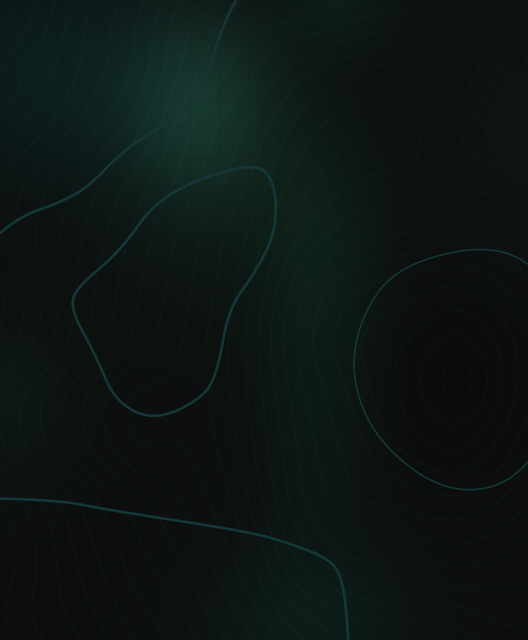
A Shadertoy shader for this background:

```glsl
// Dark topographic backdrop: soft teal and green glows over near-black,
// a faint grid and thin noise contours, then bold flowing outlines.
// Outlines are quadratic B-splines; positions are percent of canvas height.

const int KNOTS = 9;
const int STEPS = 9;
const vec3 BASE = vec3(0.046, 0.056, 0.054);
const vec3 LINE = vec3(0.080, 0.225, 0.230);
const vec3 CONTOUR = vec3(0.008, 0.020, 0.017);

float hash(vec2 cell) {
    vec3 q = fract(vec3(cell.xyx) * 0.1031);
    q += dot(q, q.yzx + 33.33);
    return fract((q.x + q.y) * q.z);
}

float noise(vec2 p) {
    vec2 i = floor(p), f = fract(p);
    f = f * f * f * (f * (f * 6.0 - 15.0) + 10.0);
    vec2 e = vec2(0.0, 1.0);
    return mix(mix(hash(i), hash(i + e.yx), f.x),
               mix(hash(i + e.xy), hash(i + e.yy), f.x), f.y);
}

// Elliptical falloff, 1 at the centre
float glow(vec2 p, vec2 centre, vec2 radius) {
    vec2 q = (p - centre) / radius;
    return exp(-dot(q, q));
}

float segmentDistance(vec2 p, vec2 a, vec2 b) {
    vec2 ab = b - a;
    float t = clamp(dot(p - a, ab) / max(dot(ab, ab), 1e-5), 0.0, 1.0);
    return length(p - a - ab * t);
}

// Distance to a smooth curve steered by its control knots
float splineDistance(vec2 p, vec2 knots[KNOTS]) {
    float d = 1e3;
    for (int i = 1; i < KNOTS - 1; i++) {
        vec2 start = 0.5 * (knots[i - 1] + knots[i]);
        vec2 end = 0.5 * (knots[i] + knots[i + 1]);
        vec2 previous = start;
        for (int s = 1; s <= STEPS; s++) {
            float t = float(s) / float(STEPS);
            vec2 next = mix(mix(start, knots[i], t), mix(knots[i], end, t), t);
            d = min(d, segmentDistance(p, previous, next));
            previous = next;
        }
    }
    return d;
}

float stroke(float d, float width, float pixel) {
    return clamp((0.5 * width - d) / pixel + 0.5, 0.0, 1.0);
}

vec3 background(vec2 p) {
    vec3 c = BASE;
    c += vec3(0.040, 0.118, 0.096) * glow(p, vec2(31, 84), vec2(12, 15));
    c += vec3(0.005, 0.040, 0.030) * glow(p, vec2(32, 75), vec2(17, 23));
    c += vec3(0.000, 0.058, 0.062) * glow(p, vec2(7, 89), vec2(18, 17));
    c += vec3(0.005, 0.050, 0.026) * glow(p, vec2(50, 63), vec2(10, 18));
    c += vec3(0.005, 0.052, 0.024) * glow(p, vec2(53, 101), vec2(9, 9));
    c += vec3(0.000, 0.036, 0.028) * glow(p, vec2(49, 36), vec2(9, 22));
    c += vec3(0.003, 0.055, 0.042) * glow(p, vec2(48, 2), vec2(15, 13));
    c += vec3(0.004, 0.034, 0.022) * glow(p, vec2(0, 38), vec2(11, 12));
    c += vec3(0.000, 0.020, 0.016) * glow(p, vec2(82, 80), vec2(14, 22));
    c -= vec3(0.003, 0.013, 0.011) * glow(p, vec2(72, 41), vec2(13, 14));
    return c;
}

// Square mesh of thin lines
float grid(vec2 p, float pitch, float pixel) {
    vec2 d = abs(fract((p - vec2(29.7, 84.6)) / pitch + 0.5) - 0.5) * pitch;
    return stroke(min(d.x, d.y), 0.2, pixel);
}

// Level lines of rings around a basin, bent by noise
float contours(vec2 p, float pixel) {
    float rings = length((p - vec2(72, 41)) * vec2(1.0, 0.85)) / 3.4;
    float h = rings + 3.5 * noise(p / 17.0 + 3.0);
    float d = abs(fract(h) - 0.5) * pixel / max(fwidth(h), 1e-4);
    return stroke(d, 0.18, pixel);
}

void mainImage(out vec4 fragColor, in vec2 fragCoord) {
    float pixel = 100.0 / iResolution.y;
    vec2 p = fragCoord * pixel;
    vec3 color = background(p);

    // Faint texture
    float lit = glow(p, vec2(31, 84), vec2(14, 13));
    color *= 1.0 - 0.10 * lit * grid(p, 4.63, pixel);
    color += CONTOUR * contours(p, pixel);

    // Upper-left ridge, the closed island in two halves, lower ridge
    float bold = splineDistance(p, vec2[](vec2(39.7, 104.6), vec2(34.9, 96.7),
        vec2(32.3, 87.6), vec2(29.3, 82.8), vec2(19.5, 76.8), vec2(13.7, 70.6),
        vec2(8.5, 68.0), vec2(3.3, 66.3), vec2(-3.3, 60.9)));
    bold = min(bold, splineDistance(p, vec2[](vec2(40.0, 75.0), vec2(43.1, 71.1),
        vec2(43.1, 63.9), vec2(40.1, 57.7), vec2(35.7, 51.8), vec2(34.1, 42.3),
        vec2(31.9, 37.9), vec2(24.2, 34.2), vec2(18.0, 37.2))));
    bold = min(bold, splineDistance(p, vec2[](vec2(24.2, 34.2), vec2(18.0, 37.2),
        vec2(15.0, 44.4), vec2(11.2, 51.3), vec2(11.5, 54.7), vec2(18.9, 60.8),
        vec2(25.1, 69.8), vec2(40.0, 75.0), vec2(43.1, 71.1))));
    bold = min(bold, splineDistance(p, vec2[](vec2(-9.1, 22.3), vec2(9.1, 21.9),
        vec2(16.9, 20.3), vec2(39.1, 16.9), vec2(45.6, 15.0), vec2(51.8, 12.5),
        vec2(53.6, 9.1), vec2(54.3, 2.3), vec2(54.6, -4.2))));
    // Thinner rim of the right basin
    float rim = splineDistance(p, vec2[](vec2(87.0, 55.1), vec2(78.1, 62.2),
        vec2(62.2, 58.7), vec2(56.2, 50.3), vec2(54.8, 40.8), vec2(58.9, 31.0),
        vec2(69.0, 23.2), vec2(79.2, 23.8), vec2(86.5, 32.6)));

    float ink = max(stroke(bold, 0.40, pixel), stroke(rim, 0.25, pixel));
    color = mix(color, LINE - vec3(-0.015, 0.03, 0.01) * lit, 0.95 * ink);
    fragColor = vec4(color, 1.0);
}
```
